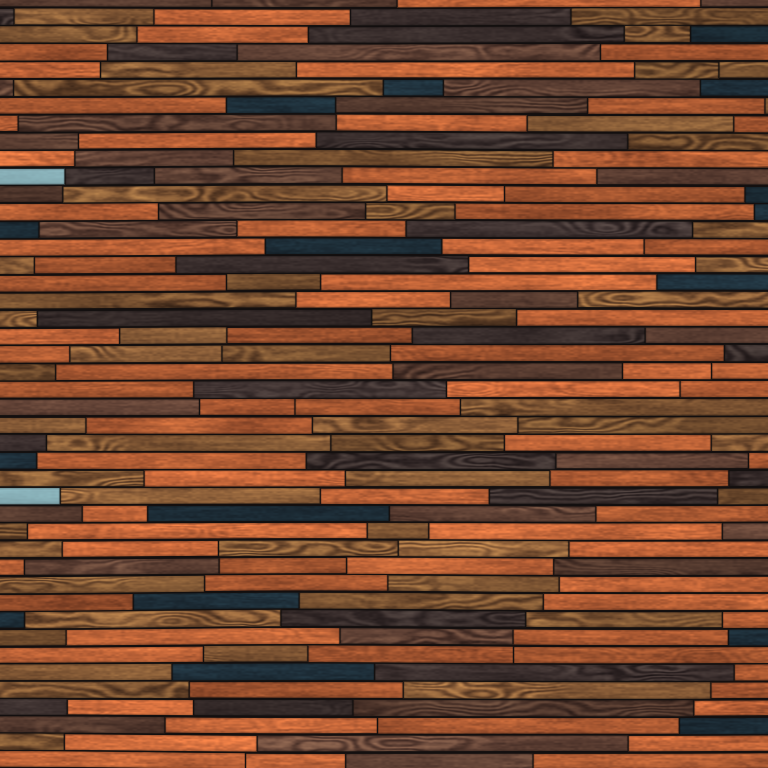
Write a Shadertoy shader that draws this texture.

```glsl
const float ROWS = 43.4;          // plank rows over the canvas height
const float PLANK_LENGTH = 0.28;  // mean plank length
const float JOINT_JITTER = 0.84;  // irregularity of plank lengths
const float ACCENT_EVERY = 18.0;  // rows between pale accent planks
const float ACCENT_ROW = 15.0;
const float FIBRE_CONTRAST = 0.30;
const float SPECKLE_CONTRAST = 0.16;

const vec3 ORANGE = vec3(0.70, 0.365, 0.205);
const vec3 TAN = vec3(0.48, 0.325, 0.195);
const vec3 WALNUT = vec3(0.345, 0.235, 0.19);
const vec3 UMBER = vec3(0.225, 0.18, 0.175);
const vec3 NAVY = vec3(0.115, 0.18, 0.22);
const vec3 PALE_BLUE = vec3(0.52, 0.67, 0.70);
const vec3 GAP = vec3(0.075, 0.06, 0.058);

float hash(vec2 p) {
    vec3 q = fract(p.xyx * 0.1031);
    q += dot(q, q.yzx + 33.33);
    return fract((q.x + q.y) * q.z);
}

float noise(vec2 p) {
    vec2 i = floor(p), f = fract(p);
    f = f * f * (3.0 - 2.0 * f);
    return mix(mix(hash(i), hash(i + vec2(1, 0)), f.x),
               mix(hash(i + vec2(0, 1)), hash(i + vec2(1, 1)), f.x), f.y);
}

// Position of a butt joint, in mean plank lengths
float joint(float index, float row) {
    return index + JOINT_JITTER * (hash(vec2(index + 20.0, row + 71.0)) - 0.5);
}

// Stain colour chosen by area share; figure is the strength of the ring pattern
vec3 stain(float pick, out float figure) {
    figure = 0.06;
    if (pick < 0.37) return ORANGE;
    figure = 0.26;
    if (pick < 0.64) return TAN;
    if (pick < 0.77) return WALNUT;
    figure = 0.30;
    if (pick < 0.91) return UMBER;
    figure = 0.05;
    return NAVY;
}

// Brightness factor of the wood at q: x in canvas units, y in rows
float woodGrain(vec2 q, vec2 seed, float figure) {
    float bend = noise(q * vec2(13.0, 1.3) + seed);
    float wobble = noise(q * vec2(45.0, 2.5) + seed.yx);
    float rings = sin(6.2832 * (q.y * 1.4 + bend * 4.5 + wobble * 0.7));
    float figured = smoothstep(0.3, 0.75, noise(q * vec2(5.0, 0.6) + seed + 9.0));
    float fibre = 0.6 * noise(q * vec2(18.0, 6.0) + seed)
                + 0.4 * noise(q * vec2(55.0, 11.0) + seed.yx);
    float speckle = noise(q * vec2(190.0, 10.0) + seed);
    float cloud = noise(q * vec2(11.0, 0.8) + seed + 40.0);
    return 1.0 + figure * figured * rings
         + FIBRE_CONTRAST * (fibre - 0.5)
         + SPECKLE_CONTRAST * (speckle - 0.5)
         + 0.24 * (cloud - 0.5);
}

void mainImage(out vec4 fragColor, in vec2 fragCoord) {
    vec2 p = fragCoord / iResolution.y;
    float pixel = 1.0 / iResolution.y;

    // Rows, slightly uneven along their length
    float y = p.y * ROWS + 0.16 * noise(p * vec2(2.5, 5.0));
    float row = floor(y), v = y - row;

    // Plank within the row
    float shift = hash(vec2(row, 5.0));
    float u = p.x / PLANK_LENGTH + shift;
    float index = floor(u);
    if (u < joint(index, row)) index -= 1.0;
    else if (u > joint(index + 1.0, row)) index += 1.0;
    float start = joint(index, row), end = joint(index + 1.0, row);
    vec2 id = vec2(index + 11.0, row + 3.0);
    vec2 seed = 90.0 * vec2(hash(id + 31.0), hash(id + 57.0));

    // Stain, with a small shift of tone for each plank
    float figure;
    float pick = fract(index * 0.618034 + row * 0.326238 + 0.45 * hash(id));
    vec3 base = stain(pick, figure);
    float grainAmount = 1.0;
    bool accent = mod(row, ACCENT_EVERY) == ACCENT_ROW && start <= shift && end > shift;
    if (accent) {
        base = PALE_BLUE;
        figure = 0.0;
        grainAmount = 0.2;
    }
    float tone = accent ? 1.0 : mix(0.86, 1.13, hash(id + 83.0));
    float grain = woodGrain(vec2(p.x, y), seed, figure);
    vec3 color = base * tone * mix(1.0, grain, grainAmount);
    float warmth = (grain - 1.0) * grainAmount;
    color *= 1.0 + warmth * vec3(0.0, 0.12, 0.05);

    // Edges: each plank sits a little differently in its row
    float along = (u - start) / (end - start) - 0.5;
    float low = 0.03 + 0.06 * hash(id + 13.0) + 0.03 * along * (hash(id + 17.0) - 0.5);
    float high = 0.97 - 0.05 * hash(id + 19.0);
    float below = (v - low) / ROWS;
    float above = (high - v) / ROWS;
    float ends = min(u - start, end - u) * PLANK_LENGTH - 0.0007;
    float inside = min(min(below, above), ends);

    // Worn upper edge, shaded rim and dark gap
    float rim = smoothstep(0.0, 0.0035, above) * smoothstep(0.0, 0.003, below);
    color *= mix(0.82, 1.0, rim) * mix(0.97, 1.05, v);
    color += 0.035 * smoothstep(0.0025, 0.0, abs(above - 0.0022)) * base;
    color *= mix(0.75, 1.0, smoothstep(0.0, 0.002, ends));
    color = mix(GAP, color, smoothstep(-0.6 * pixel, 0.6 * pixel, inside));

    fragColor = vec4(clamp(color, 0.0, 1.0), 1.0);
}
```
